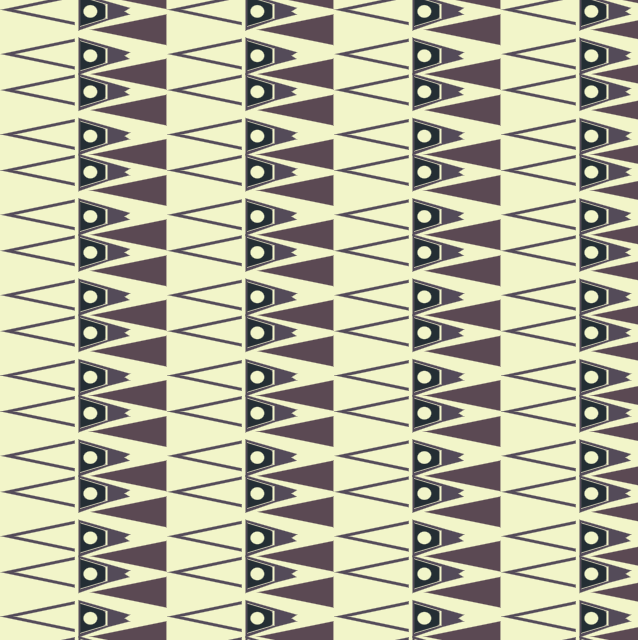
Give the GLSL for this pattern, as a Shadertoy shader.

```glsl
// Columns of open chevrons, notched arrowheads with a round eye, and solid wedges.
// Each cell holds two copies of one motif, set closer together than the cell height.
// Shapes are intersections of half planes, in units of 1/768 of the canvas height.

const float UNITS = 768.0;               // canvas height in design units
const vec2 CELL = vec2(200.4, 96.43);    // repeat across and down
const float FIRST_ROW = 66.9;            // eye height of the first motif, from the top
const float PAIR_GAP = 43.2;             // offset between the two motifs of a cell
const float MOTIF_TOP = 40.0;            // room kept above each eye when wrapping
const float SOFTNESS = 1.25;             // edge blur in pixels

const vec2 CHEVRON_TIP = vec2(1.0, -2.0);
const float CHEVRON_END = 89.7;
const float CHEVRON_SLOPE = 0.208;
const float CHEVRON_STROKE = 3.5;

const vec2 WEDGE_TIP = vec2(109.0, 22.0);
const float WEDGE_END = 199.7;
const float WEDGE_SLOPE = 0.203;

const float HEAD_LEFT = 94.2;
const float NOTCH_X = 149.5;
const vec2 EYE_CENTRE = vec2(108.4, 0.0);
const vec2 EYE_RADIUS = vec2(8.3, 7.6);

const vec3 CREAM = vec3(0.95, 0.96, 0.79);
const vec3 SLATE = vec3(0.33, 0.295, 0.35);
const vec3 PLUM = vec3(0.355, 0.285, 0.325);
const vec3 INK = vec3(0.14, 0.18, 0.205);

// Signed distance to the line a-b; negative inside for clockwise outlines (y down).
float edge(vec2 p, vec2 a, vec2 b) {
    vec2 d = b - a;
    return dot(p - a, normalize(vec2(d.y, -d.x)));
}

// Endless wedge opening to the right.
float wedge(vec2 p, vec2 tip, float slope) {
    vec2 q = p - tip;
    return (abs(q.y) - slope * q.x) / sqrt(1.0 + slope * slope);
}

float chevron(vec2 p) {
    float d = wedge(p, CHEVRON_TIP, CHEVRON_SLOPE);
    return max(max(d, -d - CHEVRON_STROKE), p.x - CHEVRON_END);
}

float solidWedge(vec2 p) {
    return max(wedge(p, WEDGE_TIP, WEDGE_SLOPE), p.x - WEDGE_END);
}

// Arrowhead with a bent lower side and a swallow tail.
float head(vec2 p) {
    float top = edge(p, vec2(HEAD_LEFT, -21.8), vec2(156.0, -4.2));
    float bottom = min(edge(p, vec2(130.0, 10.5), vec2(HEAD_LEFT, 23.0)),
                       edge(p, vec2(156.0, 3.7), vec2(130.0, 10.5)));
    float tail = (p.x - NOTCH_X - 1.6 * abs(p.y)) / 1.887;
    return max(max(top, bottom), max(tail, HEAD_LEFT - p.x));
}

// Tapered panel, given its left and right sides and their half heights.
float panel(vec2 p, vec2 left, vec2 right) {
    vec2 q = vec2(p.x, -abs(p.y));
    float slant = edge(q, vec2(left.x, -left.y), vec2(right.x, -right.y));
    return max(slant, max(left.x - p.x, p.x - right.x));
}

// Approximate distance to the elliptical eye.
float eye(vec2 p) {
    return (length((p - EYE_CENTRE) / EYE_RADIUS) - 1.0) * EYE_RADIUS.y;
}

void mainImage(out vec4 fragColor, in vec2 fragCoord) {
    float pixel = UNITS / iResolution.y;
    float blur = SOFTNESS * pixel;
    vec2 p = fragCoord * pixel;
    p = vec2(mod(p.x, CELL.x), UNITS - p.y - FIRST_ROW);

    vec3 color = CREAM;
    for (int i = 0; i < 2; i++) {
        float y = p.y - float(i) * PAIR_GAP;
        vec2 q = vec2(p.x, mod(y + MOTIF_TOP, CELL.y) - MOTIF_TOP);

        // Chevron, wedge and arrowhead
        color = mix(color, SLATE, clamp(0.5 - chevron(q) / blur, 0.0, 1.0));
        color = mix(color, PLUM, clamp(0.5 - solidWedge(q) / blur, 0.0, 1.0));
        color = mix(color, SLATE, clamp(0.5 - head(q) / blur, 0.0, 1.0));

        // Pale rim, dark panel with a chamfered end, and eye
        float rim = panel(q, vec2(96.5, 18.2), vec2(129.0, 8.6));
        float dark = panel(q, vec2(96.3, 17.3), vec2(126.2, 8.3));
        dark = max(dark, (q.x - 126.2 + abs(q.y) - 6.3) * 0.707);
        float chamfer = panel(q, vec2(96.3, 17.3), vec2(126.4, 8.4));
        color = mix(color, CREAM, clamp(0.5 - rim / blur, 0.0, 1.0));
        color = mix(color, SLATE, clamp(0.5 - chamfer / blur, 0.0, 1.0));
        color = mix(color, INK, clamp(0.5 - dark / blur, 0.0, 1.0));
        color = mix(color, CREAM, clamp(0.5 - eye(q) / blur, 0.0, 1.0));
    }
    fragColor = vec4(color, 1.0);
}
```
